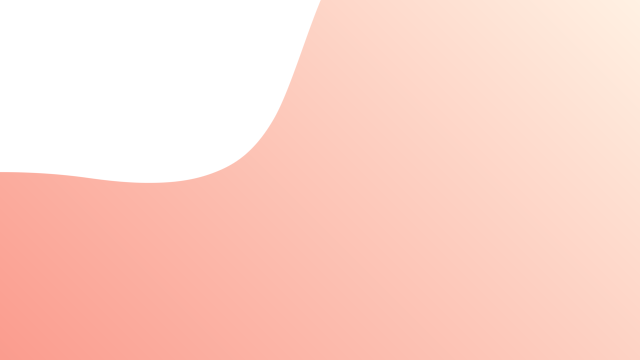
A WebGL 2 fragment shader for this background:

```glsl
#version 300 es
precision highp float;

uniform vec2 u_resolution;
out vec4 fragColor;

const vec3 CORAL = vec3(0.982, 0.61, 0.555);
const vec3 CREAM = vec3(1.0, 0.945, 0.89);
const vec3 WHITE = vec3(1.0);

// Wave knots: x, height and slope, in units of canvas height
const int KNOTS = 6;
const vec3 WAVE[KNOTS] = vec3[KNOTS](
    vec3(0.0, 0.522, 0.0),
    vec3(0.243, 0.506, -0.14),
    vec3(0.412, 0.492, 0.0),
    vec3(0.593, 0.520, 0.38),
    vec3(0.759, 0.667, 1.7),
    vec3(0.891, 1.0, 2.4)
);

// Cubic through two knots that keeps their slopes
float hermite(vec3 a, vec3 b, float x) {
    float width = b.x - a.x;
    float t = (x - a.x) / width;
    float s = 1.0 - t;
    return s * s * ((1.0 + 2.0 * t) * a.y + t * width * a.z)
         + t * t * ((3.0 - 2.0 * t) * b.y - s * width * b.z);
}

// Height of the wave, continued as a straight line past the last knot
float waveHeight(float x) {
    vec3 last = WAVE[KNOTS - 1];
    float height = last.y + last.z * (x - last.x);
    for (int i = 0; i < KNOTS - 1; i++) {
        if (x >= WAVE[i].x && x < WAVE[i + 1].x) {
            height = hermite(WAVE[i], WAVE[i + 1], x);
        }
    }
    return height;
}

// Approximate signed distance, positive above the wave
float waveDistance(vec2 p) {
    float stepX = 0.002;
    float height = waveHeight(p.x);
    float slope = (waveHeight(p.x + stepX) - height) / stepX;
    return (p.y - height) / sqrt(1.0 + slope * slope);
}

// Diagonal blend from the lower left to the upper right corner
vec3 diagonalGradient(vec2 p, float aspect) {
    return mix(CORAL, CREAM, (p.x + p.y) / (aspect + 1.0));
}

void main() {
    vec2 p = gl_FragCoord.xy / u_resolution.y;
    float aspect = u_resolution.x / u_resolution.y;
    float pixel = 1.0 / u_resolution.y;

    vec3 color = diagonalGradient(p, aspect);
    float cover = smoothstep(-0.7 * pixel, 0.7 * pixel, waveDistance(p));
    fragColor = vec4(mix(color, WHITE, cover), 1.0);
}
```
